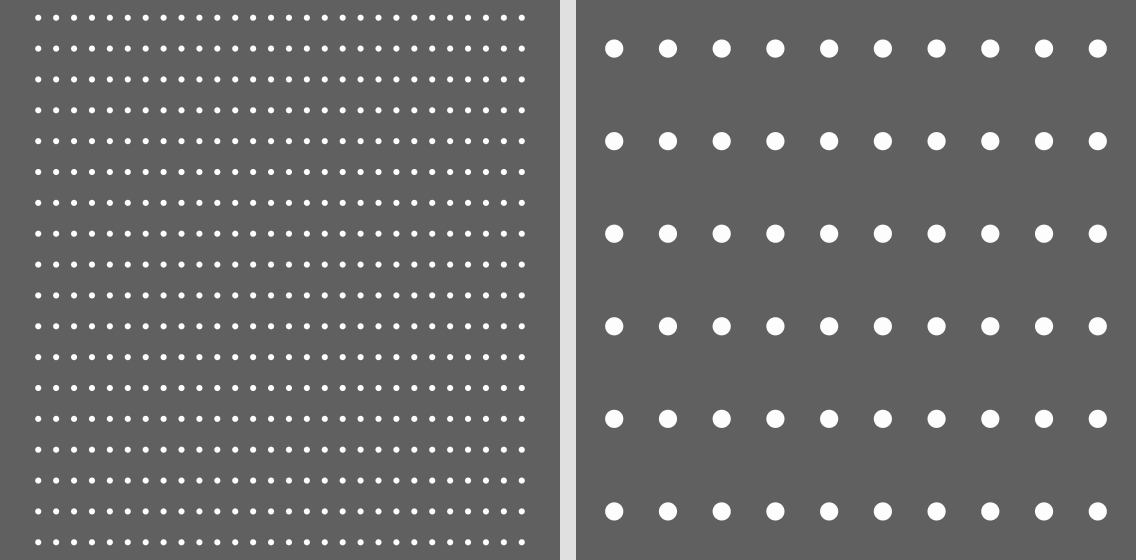
Left, the full canvas; right, a detail of the centre.
A Shadertoy shader for this pattern:

```glsl
// Draws a centred grid of small white dots on a plain grey ground.

const vec2 DOT_COUNT = vec2(28.0, 18.0);
const vec2 DOT_SPACING = vec2(0.03198, 0.0551);
const float DOT_RADIUS = 0.0054;
const vec3 GROUND_COLOR = vec3(0.378);
const vec3 DOT_COLOR = vec3(0.992);

// Offset from p to the nearest point of a finite grid centred on zero
vec2 nearestGridOffset(vec2 p, vec2 spacing, vec2 count) {
    vec2 halfSpan = 0.5 * (count - 1.0);
    vec2 cell = clamp(floor(p / spacing + halfSpan + 0.5), vec2(0.0), count - 1.0);
    return p - (cell - halfSpan) * spacing;
}

float circleDistance(vec2 p, float radius) {
    return length(p) - radius;
}

// Coverage of a shape with an edge one pixel wide
float coverage(float dist, float pixel) {
    return clamp(0.5 - dist / pixel, 0.0, 1.0);
}

void mainImage(out vec4 fragColor, in vec2 fragCoord) {
    // Centred coordinates, with the short side of the canvas as one unit
    float pixel = 1.0 / min(iResolution.x, iResolution.y);
    vec2 p = (fragCoord - 0.5 * iResolution.xy) * pixel;

    // Dots over the ground
    vec2 offset = nearestGridOffset(p, DOT_SPACING, DOT_COUNT);
    float dotMask = coverage(circleDistance(offset, DOT_RADIUS), pixel);
    fragColor = vec4(mix(GROUND_COLOR, DOT_COLOR, dotMask), 1.0);
}
```
